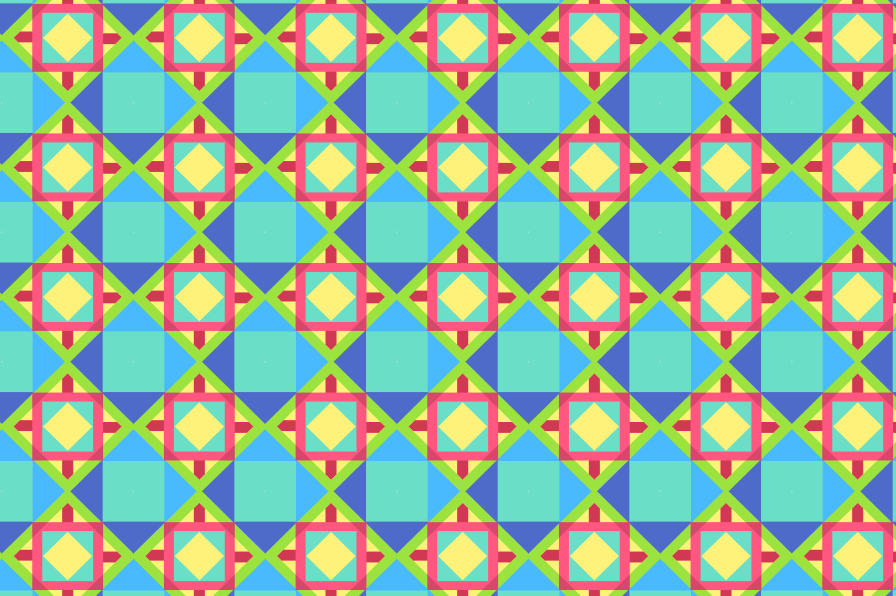
A Shadertoy shader for this pattern:

```glsl
// Lattice of green diamonds holding pink frames, with teal squares between them.

const vec2 REPEATS = vec2(6.805, 4.60);       // cells across and down the canvas
const vec2 FIRST_CENTRE = vec2(0.514, 0.308); // lower left motif, in cells

const vec3 TEAL   = vec3(0.42, 0.87, 0.78);
const vec3 SKY    = vec3(0.29, 0.73, 1.00);
const vec3 INDIGO = vec3(0.31, 0.42, 0.79);
const vec3 GREEN  = vec3(0.61, 0.89, 0.25);
const vec3 YELLOW = vec3(1.00, 0.95, 0.48);
const vec3 PINK   = vec3(1.00, 0.34, 0.50);
const vec3 ROSE   = vec3(0.84, 0.28, 0.42);
const vec3 RED    = vec3(0.82, 0.22, 0.33);

float boxDistance(vec2 p, vec2 halfSize) {
    vec2 d = abs(p) - halfSize;
    return max(d.x, d.y);
}

float diamondDistance(vec2 p, float radius) {
    return (abs(p.x) + abs(p.y) - radius) * 0.7071;
}

// Coverage of a shape, smoothed over one pixel
float fill(float dist, float pixel) {
    return clamp(0.5 - dist / pixel, 0.0, 1.0);
}

// Ground between the diamonds; p is centred on the teal square
vec3 ground(vec2 p, float pixel) {
    vec3 col = mix(SKY, INDIGO, fill((p.x + p.y) * 0.7071, pixel));
    col = mix(col, TEAL, fill(boxDistance(p, vec2(0.234)), pixel));
    float speck = fill(length(p) - 0.005, pixel);
    return mix(col, vec3(1.0), 0.4 * speck);
}

// Diamond and its contents; p is centred on the diamond
vec3 motif(vec3 col, vec2 p, float pixel) {
    float inner = diamondDistance(p, 0.41);
    col = mix(col, GREEN, fill(diamondDistance(p, 0.52), pixel));
    col = mix(col, YELLOW, fill(inner, pixel));

    // Crossed bars, pointed where the diamond cuts them
    float tilt = 0.007 * sign(p.x);
    float bars = min(abs(p.x), abs(p.y + tilt)) - 0.042;
    col = mix(col, RED, fill(max(bars, inner), pixel));

    // Frame, darker where it covers the green band
    vec3 frame = mix(ROSE, PINK, fill(inner, pixel));
    col = mix(col, frame, fill(boxDistance(p, vec2(0.269, 0.262)), pixel));
    col = mix(col, TEAL, fill(boxDistance(p, vec2(0.193)), pixel));
    return mix(col, YELLOW, fill(diamondDistance(p, 0.187), pixel));
}

void mainImage(out vec4 fragColor, in vec2 fragCoord) {
    vec2 cell = fragCoord / iResolution.xy * REPEATS - FIRST_CENTRE;
    vec2 pixelSize = REPEATS / iResolution.xy;
    float pixel = max(pixelSize.x, pixelSize.y);

    vec3 col = ground(fract(cell) - 0.5, pixel);
    col = motif(col, fract(cell + 0.5) - 0.5, pixel);
    fragColor = vec4(col, 1.0);
}
```
